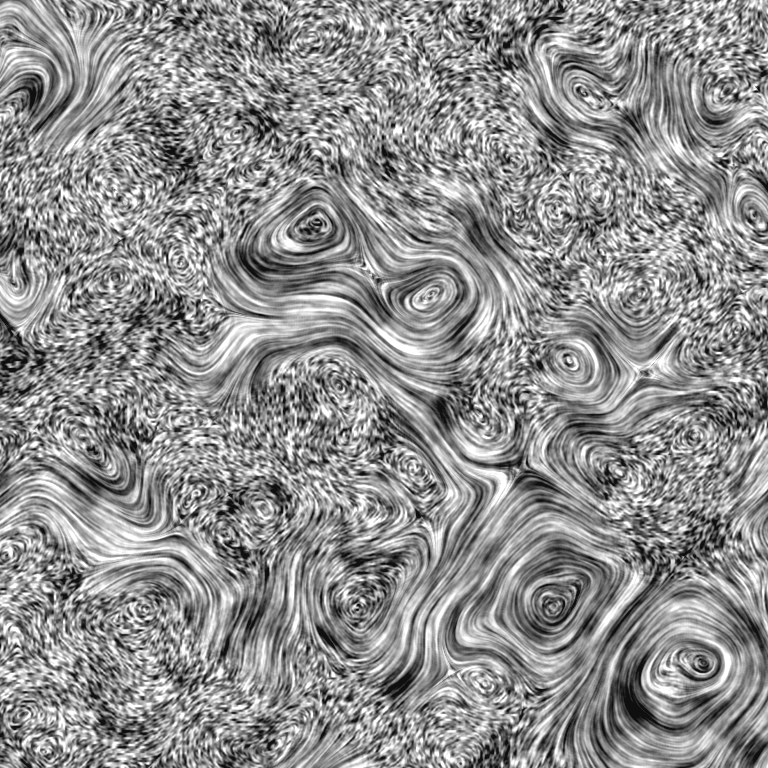
This texture is drawn by a Shadertoy shader. Its source:

```glsl
// Grey grain combed into swirling streaks along the contours of a smooth field.

const float SWIRL_CELLS = 5.2;        // large bends across the canvas
const float RIPPLE_CELLS = 11.5;      // small bends across the canvas
const float RIPPLE_AMOUNT = 0.30;
const float PATCH_CELLS = 7.0;        // size of combed and loose patches
const float BLOT_CELLS = 19.0;        // dark blots
const vec3 GRAIN_CELLS = vec3(335.0, 165.0, 44.0); // fine, middle, broad
const vec3 LOOSE_MIX = vec3(0.84, 0.28, 0.20);
const vec3 COMBED_MIX = vec3(0.60, 0.60, 0.34);
const float SHORT_REACH = 0.0031;     // half length of a loose streak
const float LONG_REACH = 0.034;       // half length of a combed streak
const int STEPS = 16;
const float MEAN_GREY = 0.585;
const float CONTRAST = 0.91;
const float BLOT_DEPTH = 0.22;
const float BAND_DEPTH = 0.20;
const mat2 TURN = mat2(0.8, 0.6, -0.6, 0.8);

float hash(ivec2 cell) {
    uvec2 u = uvec2(cell) * uvec2(1597334673u, 3812015801u);
    uint h = (u.x ^ u.y) * 1597334673u;
    h = (h ^ (h >> 15)) * 2246822519u;
    h ^= h >> 13;
    return float(h >> 8) / 16777216.0;
}

// Value noise: x is the value, yz its gradient.
vec3 noiseGrad(vec2 p) {
    ivec2 i = ivec2(floor(p));
    vec2 f = fract(p);
    vec2 s = f * f * f * (f * (f * 6.0 - 15.0) + 10.0);
    vec2 ds = 30.0 * f * f * (f - 1.0) * (f - 1.0);
    float a = hash(i);
    float b = hash(i + ivec2(1, 0));
    float c = hash(i + ivec2(0, 1));
    float d = hash(i + ivec2(1, 1));
    float twist = a - b - c + d;
    float value = a + (b - a) * s.x + (c - a) * s.y + twist * s.x * s.y;
    return vec3(value, ds * (vec2(b - a, c - a) + twist * s.yx));
}

float noise(vec2 p) {
    return noiseGrad(p).x;
}

// Smooth height field whose contours steer the streaks.
vec3 swirlField(vec2 p) {
    vec3 large = noiseGrad(TURN * p * SWIRL_CELLS + 31.7);
    vec3 small = noiseGrad(p * TURN * RIPPLE_CELLS + 87.3);
    vec2 slope = large.yz * TURN * SWIRL_CELLS
               + TURN * small.yz * RIPPLE_CELLS * RIPPLE_AMOUNT;
    return vec3(large.x + RIPPLE_AMOUNT * small.x, slope);
}

vec2 flowDirection(vec2 p) {
    vec2 slope = swirlField(p).yz;
    return vec2(-slope.y, slope.x) / (length(slope) + 0.05);
}

vec3 grain(vec2 p) {
    return vec3(noise(p * GRAIN_CELLS.x),
                noise(TURN * p * GRAIN_CELLS.y + 13.1),
                noise(p * TURN * GRAIN_CELLS.z + 57.9)) - 0.5;
}

// Average the grain along the flow, both ways, and restore its contrast.
vec3 combGrain(vec2 start, float reach) {
    float stride = reach / float(STEPS);
    vec3 total = grain(start);
    for (int side = -1; side <= 1; side += 2) {
        vec2 p = start;
        for (int k = 0; k < STEPS; k++) {
            p += flowDirection(p) * stride * float(side);
            total += grain(p);
        }
    }
    vec3 gain = sqrt(1.0 + 2.0 * reach * GRAIN_CELLS / 1.25);
    return total / float(2 * STEPS + 1) * gain;
}

void mainImage(out vec4 fragColor, in vec2 fragCoord) {
    vec2 p = fragCoord / iResolution.y;
    vec3 field = swirlField(p);

    // Combed patches keep to steep parts; flat tops and saddles stay loose.
    float steepness = length(field.yz);
    float patchLevel = noise(TURN * p * PATCH_CELLS + 142.6) + 0.04 * (steepness - 3.0);
    float combed = smoothstep(0.42, 0.80, patchLevel) * smoothstep(0.5, 3.0, steepness);
    float reach = mix(SHORT_REACH, LONG_REACH, combed);

    vec3 layers = combGrain(p, reach);
    float grey = MEAN_GREY + CONTRAST * dot(layers, mix(LOOSE_MIX, COMBED_MIX, combed));

    // Contour bands and scattered dark blots.
    float band = noise(vec2(field.x * 15.0, 4.5)) - 0.5;
    grey += BAND_DEPTH * band * (0.35 + 0.65 * combed);
    grey -= BLOT_DEPTH * smoothstep(0.66, 0.92, noise(TURN * p * BLOT_CELLS + 203.4));

    fragColor = vec4(vec3(clamp(grey, 0.06, 1.0)), 1.0);
}
```
